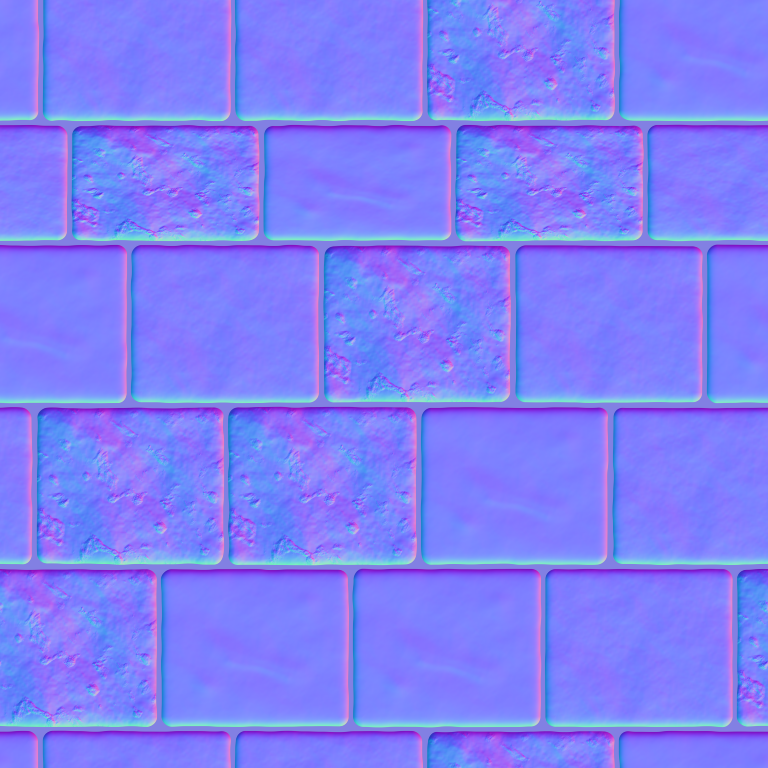
Give the GLSL for this texture map, as a three.js fragment shader.

```glsl
// Tangent-space normal map of staggered stone blocks in five courses, with flat mortar
varying vec2 vUv;

const float COLUMNS = 4.0;
const float TALL = 0.2109;          // height of the four tall courses
const float SHORT = 0.1564;         // height of the low course
const float BASE_SHIFT = 0.0508;    // lowest mortar line
const float HALF_GAP = 0.0033;
const float CORNER = 0.013;
const float EDGE_WOBBLE = 0.0018;
const float BEVEL_WIDTH = 0.0034;
const float BEVEL_SLOPE = 1.6;
const float CROWN_WIDTH = 0.0085;   // softer rounding at top and bottom
const float CROWN_SLOPE = 0.34;
const float SOFT = 0.0008;          // edge smoothing
const float STEP = 0.0007;          // spacing of slope samples
const vec3 MORTAR = vec3(0.51, 0.50, 0.89);

// Stone kinds: 0 smooth, 1 worn, 2 rough
const vec4 KINDS_0 = vec4(0.0, 0.0, 1.0, 2.0);
const vec4 KINDS_1 = vec4(2.0, 2.0, 0.0, 1.0);
const vec4 KINDS_2 = vec4(1.0, 2.0, 1.0, 0.0);
const vec4 KINDS_3 = vec4(2.0, 0.0, 2.0, 1.0);
const vec4 KINDS_4 = vec4(1.0, 1.0, 2.0, 0.0);

float hash(vec2 p) {
  vec3 q = fract(vec3(p.xyx) * 0.1031);
  q += dot(q, q.yzx + 33.33);
  return fract((q.x + q.y) * q.z);
}

float noise(vec2 p) {
  vec2 i = floor(p), f = fract(p);
  f = f * f * f * (f * (f * 6.0 - 15.0) + 10.0);
  return mix(mix(hash(i), hash(i + vec2(1.0, 0.0)), f.x),
             mix(hash(i + vec2(0.0, 1.0)), hash(i + vec2(1.0)), f.x), f.y);
}

float fbm(vec2 p, float gain) {
  float sum = 0.0, amp = 1.0;
  for (int i = 0; i < 5; i++) {
    p = mat2(1.6, 1.2, -1.2, 1.6) * p + 7.3;
    sum += amp * (noise(p) - 0.5);
    amp *= gain;
  }
  return sum;
}

float knoll(vec2 p, vec2 center, float radius) {
  vec2 q = (p - center) / radius;
  return exp(-dot(q, q));
}

float ridge(vec2 p, vec2 a, vec2 b, float width) {
  vec2 ab = b - a;
  float t = clamp(dot(p - a, ab) / dot(ab, ab), 0.0, 1.0);
  float d = length(p - a - ab * t) / width;
  return exp(-d * d);
}

// Positive inside the stone; p is measured from its center
float stoneDepth(vec2 p, vec2 halfSize, float seed) {
  p += EDGE_WOBBLE * (vec2(noise(p * 45.0 + seed), noise(p * 45.0 - seed)) - 0.5);
  vec2 q = abs(p) - halfSize + CORNER;
  return CORNER - length(max(q, 0.0)) - min(max(q.x, q.y), 0.0);
}

// Surface relief of one kind; uv spans the stone, so low stones squash it
float relief(vec2 uv, float kind) {
  vec2 p = uv * vec2(1.0 / COLUMNS, TALL);
  vec2 warped = p + 0.010 * vec2(noise(p * 30.0), noise(p * 30.0 + 9.0)) - 0.005;
  if (kind < 0.5) {
    return 0.0024 * fbm(p * 7.0 + 3.0, 0.36)
         + 0.0016 * knoll(warped, vec2(0.063, 0.056), 0.016)
         + 0.0013 * knoll(warped, vec2(0.192, 0.160), 0.015)
         + 0.0013 * ridge(warped, vec2(0.07, 0.108), vec2(0.18, 0.074), 0.015)
         + 0.0004 * ridge(warped, vec2(0.09, 0.092), vec2(0.17, 0.064), 0.006);
  }
  if (kind < 1.5) return 0.0044 * fbm(p * 7.0 + 21.0, 0.40);
  float h = 0.0088 * fbm(p * 8.0 + 47.0, 0.42);
  h += 0.0030 * sin(11.0 * uv.x + 3.0 * uv.y - 3.4);
  h += 0.0036 * ridge(warped, vec2(0.035, 0.190), vec2(0.105, 0.135), 0.017);
  h += 0.0030 * knoll(warped, vec2(0.100, 0.045), 0.020);
  // Scattered chips, denser near the foot
  float chips = smoothstep(0.15, 0.75, fbm(warped * 32.0 + 5.0, 0.4));
  return h + mix(0.0030, 0.0015, uv.y) * chips;
}

float stoneHeight(vec2 p, vec2 halfSize, float kind, float seed) {
  float bevel = exp(-stoneDepth(p, halfSize, seed) / BEVEL_WIDTH);
  float crown = exp(-(halfSize.y - abs(p.y)) / CROWN_WIDTH);
  return relief(0.5 + 0.5 * p / halfSize, kind)
       - BEVEL_SLOPE * BEVEL_WIDTH * bevel - CROWN_SLOPE * CROWN_WIDTH * crown;
}

void main() {
  // Course: its bottom, height, stagger and kinds
  float y = fract(vUv.y - BASE_SHIFT);
  float bottom = 0.0, height = TALL, stagger = 0.2070;
  vec4 kinds = KINDS_0;
  if (y >= TALL) { bottom = TALL; stagger = 0.0449; kinds = KINDS_1; }
  if (y >= 2.0 * TALL) { bottom = 2.0 * TALL; stagger = 0.1680; kinds = KINDS_2; }
  if (y >= 3.0 * TALL) { bottom = 3.0 * TALL; height = SHORT; stagger = 0.0905; kinds = KINDS_3; }
  if (y >= 3.0 * TALL + SHORT) { bottom = 3.0 * TALL + SHORT; height = TALL; stagger = 0.0534; kinds = KINDS_4; }

  // Stone within the course
  float x = fract(vUv.x - stagger) * COLUMNS;
  float column = floor(x);
  float kind = dot(kinds, vec4(equal(vec4(column), vec4(0.0, 1.0, 2.0, 3.0))));
  float seed = 11.0 + 13.0 * kind + 3.0 * column + 40.0 * bottom;
  vec2 p = vec2((fract(x) - 0.5) / COLUMNS, y - bottom - 0.5 * height);
  vec2 halfSize = 0.5 * vec2(1.0 / COLUMNS, height) - HALF_GAP - 0.0012 * (hash(vec2(seed, 4.0)) - 0.5);

  // Slope to normal color, with green pointing down
  vec2 e = vec2(STEP, 0.0);
  vec2 slope = vec2(
    stoneHeight(p + e.xy, halfSize, kind, seed) - stoneHeight(p - e.xy, halfSize, kind, seed),
    stoneHeight(p + e.yx, halfSize, kind, seed) - stoneHeight(p - e.yx, halfSize, kind, seed)) / (2.0 * STEP);
  vec3 stone = 0.5 + 0.5 * normalize(vec3(-slope.x, slope.y, 1.0));

  float inside = smoothstep(-SOFT, SOFT, stoneDepth(p, halfSize, seed));
  gl_FragColor = vec4(mix(MORTAR, stone, inside), 1.0);
}
```
